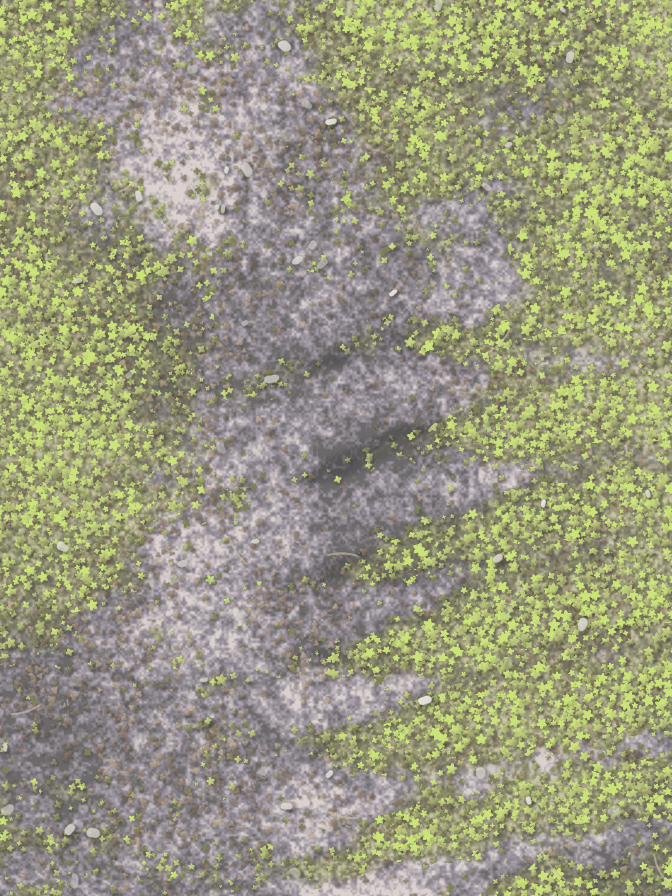
Write a WebGL 1 fragment shader that draws this texture.

```glsl
precision highp float;
uniform vec2 u_resolution;

float hash(vec2 p) {
  vec3 q = fract(p.xyx * 0.1031);
  q += dot(q, q.yzx + 33.33);
  return fract((q.x + q.y) * q.z);
}

float noise(vec2 p) {
  vec2 i = floor(p), f = fract(p);
  f = f * f * (3.0 - 2.0 * f);
  vec2 e = vec2(0.0, 1.0);
  return mix(mix(hash(i), hash(i + e.yx), f.x),
             mix(hash(i + e.xy), hash(i + e.yy), f.x), f.y);
}

float fbm(vec2 p) {
  float sum = 0.0, amp = 0.53;
  for (int i = 0; i < 4; i++) {
    sum += amp * noise(p);
    p = mat2(1.6, 1.2, -1.2, 1.6) * p + 17.3;
    amp *= 0.5;
  }
  return sum;
}

vec3 ramp(vec3 low, vec3 mid, vec3 high, float t) {
  return mix(mix(low, mid, clamp(t * 2.0, 0.0, 1.0)), high, clamp(t * 2.0 - 1.0, 0.0, 1.0));
}

// Slanted furrows, strongest toward the lower right
float furrows(vec2 p) {
  float bend = 0.07 * (fbm(p * 5.0 + 40.0) - 0.5);
  float wave = sin((p.y - 0.2 * p.x + bend) * 57.0);
  return wave * smoothstep(0.18, 0.42, p.x) * smoothstep(0.82, 0.55, p.y);
}

// Moss density around a winding bare path
float mossCover(vec2 p, float furrow) {
  float path = 0.29 + 0.1 * cos((p.y - 0.6) * 7.0);
  float cover = smoothstep(0.03, 0.3, abs(p.x - path));
  cover *= mix(0.4, 1.0, smoothstep(0.15, 0.5, p.y + 0.4 * p.x));
  cover += 0.35 * smoothstep(0.85, 1.0, p.y);
  cover += 0.5 * smoothstep(0.11, 0.03, length((p - vec2(0.42, 0.84)) * vec2(0.8, 1.0)));
  cover += 1.3 * (fbm(p * 9.0 + 3.0) - 0.5) + 0.6 * (noise(p * 34.0) - 0.5);
  return clamp(cover - 0.05 - 0.45 * furrow, 0.03, 1.0);
}

// Scattered lobed clumps: x = mask, y = tone, z = surrounding shade
vec3 clumps(vec2 p, float cells, float density, float lobes, float seed) {
  vec2 g = p * cells;
  float blur = 0.9 * cells / u_resolution.y;
  vec3 result = vec3(0.0);
  for (int y = -1; y <= 1; y++) {
    for (int x = -1; x <= 1; x++) {
      vec2 cell = floor(g) + vec2(float(x), float(y));
      vec2 key = cell + seed;
      vec2 jitter = vec2(hash(key + 11.7), hash(key + 27.1));
      vec2 d = g - cell - 0.1 - 0.8 * jitter;
      float size = mix(0.32, 0.72, hash(key + 53.9));
      float angle = atan(d.y, d.x + 0.0001) + 6.283 * jitter.x;
      float radius = size * (0.8 + 0.2 * cos(lobes * angle));
      float present = smoothstep(0.01, -0.01, hash(key) - density);
      float mask = present * smoothstep(radius + blur, radius - blur, length(d));
      float tone = hash(key + 71.3) + 0.35 * dot(d, vec2(-0.6, 0.8)) / size;
      result.y = mix(result.y, tone, mask);
      result.x = max(result.x, mask);
      result.z = max(result.z, present * smoothstep(size * 1.6, size * 0.6, length(d + vec2(-0.12, 0.18))));
    }
  }
  return result;
}

// Sparse dry stems, each a tilted line inside its own cell
float stems(vec2 p, float cells, float density) {
  vec2 g = p * cells, cell = floor(g);
  float angle = 6.283 * hash(cell + 5.3);
  vec2 dir = vec2(cos(angle), sin(angle));
  vec2 d = fract(g) - 0.5;
  float along = dot(d, dir);
  float across = dot(d, vec2(-dir.y, dir.x)) + 0.5 * along * along;
  float width = 0.0006 * cells, blur = cells / u_resolution.y;
  return step(hash(cell + 91.0), density) * smoothstep(width + blur, width, abs(across))
       * smoothstep(0.32, 0.26, abs(along));
}

vec3 addMoss(vec3 color, vec3 clump, float grain, float lift) {
  vec3 shadeMoss = vec3(0.50, 0.50, 0.35);
  vec3 leaf = vec3(0.70, 0.73, 0.48);
  vec3 lime = vec3(0.80, 0.89, 0.48);
  float tone = clump.y + lift + 0.7 * (grain - 0.5);
  color *= 1.0 - 0.15 * clump.z;
  return mix(color, ramp(shadeMoss, leaf, lime, tone), clump.x);
}

void main() {
  vec2 p = gl_FragCoord.xy / u_resolution.y;
  float furrow = furrows(p);
  float cover = mossCover(p, furrow);
  float patches = fbm(p * 5.0 + 60.0);
  float grain = 0.55 * noise(p * 190.0) + 0.45 * noise(p * 370.0 + 9.0);

  // Soil, from damp grey to dry lilac
  float damp = smoothstep(0.4, -0.1, p.x + 0.25 * p.y);
  float relief = 0.49 + 1.1 * (grain - 0.5) + 1.3 * (patches - 0.5) + 0.2 * furrow - 0.2 * damp;
  relief += 0.5 * (noise(p * 85.0) - 0.5);
  vec3 soil = ramp(vec3(0.42, 0.41, 0.41), vec3(0.61, 0.58, 0.62), vec3(0.86, 0.82, 0.81), relief);
  soil *= 1.0 - 0.25 * smoothstep(0.5, 0.95, -furrow) * (1.0 - cover);

  // Low mat under the moss, and brown withered growth
  float matTone = 0.4 + 1.3 * (grain - 0.5) + 0.5 * (cover - 0.5) + 0.8 * (patches - 0.5);
  vec3 mat = ramp(vec3(0.43, 0.42, 0.38), vec3(0.57, 0.57, 0.43), vec3(0.78, 0.77, 0.63), matTone);
  vec3 color = mix(soil, mat, 0.9 * smoothstep(0.25, 0.65, cover));
  float withered = smoothstep(0.45, 0.7, fbm(p * 9.0 + 21.0));
  vec3 dry = clumps(p, 140.0, 0.06 + 0.35 * withered, 3.0, 210.0);
  vec3 brown = ramp(vec3(0.45, 0.39, 0.34), vec3(0.61, 0.53, 0.43), vec3(0.78, 0.70, 0.59), dry.y + 0.4 * (grain - 0.5));
  color = mix(color * (1.0 - 0.13 * dry.z), brown, 0.65 * dry.x);

  // Moss rosettes, small ones below large ones
  float lush = 0.5 * (cover - 0.5);
  color = addMoss(color, clumps(p, 145.0, 0.6 * cover, 4.0, 30.0), grain, lush - 0.05);
  color = addMoss(color, clumps(p, 100.0, 0.65 * cover * cover, 5.0, 120.0), grain, lush + 0.1);

  // Pale stones and stems
  vec3 stone = clumps(p + 0.004 * noise(p * 90.0), 85.0, 0.008, 2.0, 330.0);
  color = mix(color * (1.0 - 0.3 * stone.z), vec3(0.87, 0.86, 0.84) + 0.1 * (stone.y - 0.5), stone.x);
  color = mix(color, vec3(0.80, 0.75, 0.66), 0.6 * stems(p, 17.0, 0.05));
  gl_FragColor = vec4(clamp(color, 0.0, 1.0), 1.0);
}
```
